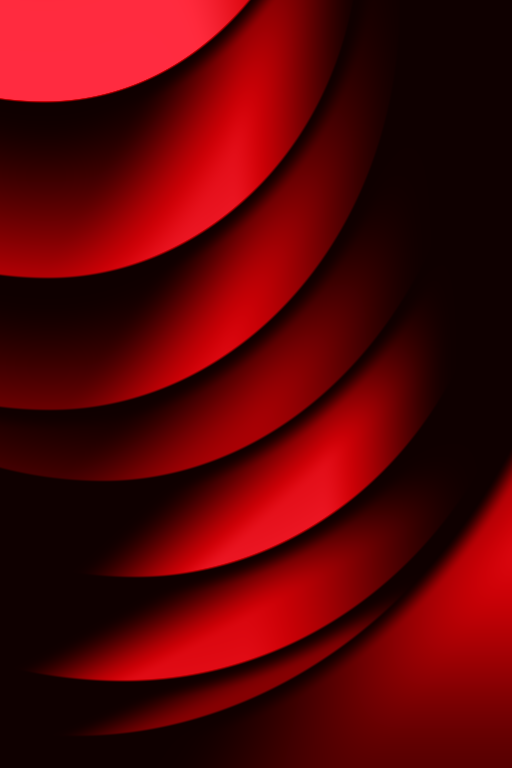
A WebGL 1 fragment shader for this background:

```glsl
precision highp float;
// Overlapping curved paper sheets, lit red by a slanting beam, sinking into black.

uniform vec2 u_resolution;

// Layout units: the canvas is LAYOUT_HEIGHT tall, y runs down from the top.
const float LAYOUT_HEIGHT = 768.0;

// Sheet rims: lowest point x, y and the half axes of the elliptic curve.
const vec4 RIM_0 = vec4(45.0, 102.0, 280.0, 320.0);
const vec4 RIM_1 = vec4(48.0, 278.0, 312.0, 349.0);
const vec4 RIM_2 = vec4(50.0, 410.0, 350.0, 405.0);
const vec4 RIM_3 = vec4(103.0, 481.0, 380.0, 470.0);
const vec4 RIM_4 = vec4(135.0, 577.0, 370.0, 410.0);
const vec4 RIM_5 = vec4(125.0, 681.0, 420.0, 455.0);
const vec4 RIM_6 = vec4(75.0, 736.0, 520.0, 632.0);

// Beam borders: a point x, y on the shadow line, angle of its normal, softness.
const vec4 BEAM_0 = vec4(-300.0, 0.0, 0.0, 10.0);
const vec4 BEAM_1 = vec4(110.0, 265.0, 0.51, 58.0);
const vec4 BEAM_2 = vec4(140.0, 388.0, 0.59, 55.0);
const vec4 BEAM_3 = vec4(140.0, 470.0, 0.785, 55.0);
const vec4 BEAM_4 = vec4(140.0, 570.0, 0.835, 50.0);
const vec4 BEAM_5 = vec4(70.0, 675.0, 1.07, 38.0);
const vec4 BEAM_6 = vec4(100.0, 735.0, 1.14, 24.0);
const vec4 BEAM_FLOOR = vec4(250.0, 768.0, 0.64, 95.0);

// Tones: beam strength, x where it starts to fade, x where it is gone, rim glow.
const vec4 TONE_0 = vec4(1.10, 130.0, 520.0, 0.0);
const vec4 TONE_1 = vec4(0.92, 230.0, 375.0, 0.70);
const vec4 TONE_2 = vec4(0.86, 220.0, 425.0, 0.42);
const vec4 TONE_3 = vec4(0.66, 250.0, 445.0, 0.26);
const vec4 TONE_4 = vec4(0.92, 320.0, 465.0, 0.0);
const vec4 TONE_5 = vec4(0.88, 240.0, 495.0, 0.0);
const vec4 TONE_6 = vec4(0.52, 330.0, 450.0, 0.0);
const float FLOOR_STRENGTH = 0.86;

const float LEFT_STRETCH = 1.15;   // rims are flatter left of their lowest point
const float RIM_SOFTNESS = 1.0;
const float CONTACT_SHADOW = 22.0;
const float DIM_PER_UNIT = 0.0008; // loss of light away from the rim
const float BLACK_LEVEL = 0.06;

// Approximate signed distance to a rim, negative on the sheet above it.
float rimDistance(vec2 p, vec4 rim) {
  vec2 axes = rim.zw;
  if (p.x < rim.x) axes.x *= LEFT_STRETCH;
  vec2 q = (p - vec2(rim.x, rim.y - rim.w)) / axes;
  q.y = max(q.y, 0.0); // sides continue straight upward
  float k = length(q);
  return k * (k - 1.0) / max(length(q / axes), 0.00001);
}

// Soft half plane lit by the beam.
float beamLight(vec2 p, vec4 beam) {
  vec2 normal = vec2(cos(beam.z), sin(beam.z));
  return smoothstep(-beam.w, beam.w, dot(p - beam.xy, normal));
}

// Lays one sheet, with its contact shadow, over the light below it.
float addSheet(float below, vec2 p, float pixel, vec4 rim, vec4 beam, vec4 tone) {
  float d = rimDistance(p, rim);
  float depth = max(-d, 0.0);
  float glow = tone.w * pow(max(1.0 - depth / (40.0 + 185.0 * tone.w), 0.0), 1.3);
  float strength = tone.x * (1.0 - DIM_PER_UNIT * depth);
  float sheet = mix(glow, strength, beamLight(p, beam));
  sheet *= 1.0 - smoothstep(tone.y, tone.z, p.x);

  below *= smoothstep(-4.0, CONTACT_SHADOW, d);
  float blur = RIM_SOFTNESS + 0.7 * pixel;
  return mix(sheet, below, smoothstep(-blur, blur, d));
}

// Black through deep red to a warm pink highlight.
vec3 redRamp(float light) {
  float highlight = smoothstep(0.72, 1.03, light);
  highlight *= highlight;
  float red = min(length(vec2(light, BLACK_LEVEL)), 1.0);
  return vec3(red, 0.17 * highlight, 0.035 * light * light + 0.21 * highlight);
}

void main() {
  float pixel = LAYOUT_HEIGHT / u_resolution.y;
  vec2 p = vec2(gl_FragCoord.x, u_resolution.y - gl_FragCoord.y) * pixel;

  // Floor at the lower right, dimming toward the bottom
  float light = FLOOR_STRENGTH * beamLight(p, BEAM_FLOOR);
  light *= 1.0 - 0.62 * smoothstep(540.0, 790.0, p.y);

  // Sheets from the lowest to the topmost
  light = addSheet(light, p, pixel, RIM_6, BEAM_6, TONE_6);
  light = addSheet(light, p, pixel, RIM_5, BEAM_5, TONE_5);
  light = addSheet(light, p, pixel, RIM_4, BEAM_4, TONE_4);
  light = addSheet(light, p, pixel, RIM_3, BEAM_3, TONE_3);
  light = addSheet(light, p, pixel, RIM_2, BEAM_2, TONE_2);
  light = addSheet(light, p, pixel, RIM_1, BEAM_1, TONE_1);
  light = addSheet(light, p, pixel, RIM_0, BEAM_0, TONE_0);

  gl_FragColor = vec4(redRamp(light), 1.0);
}
```
